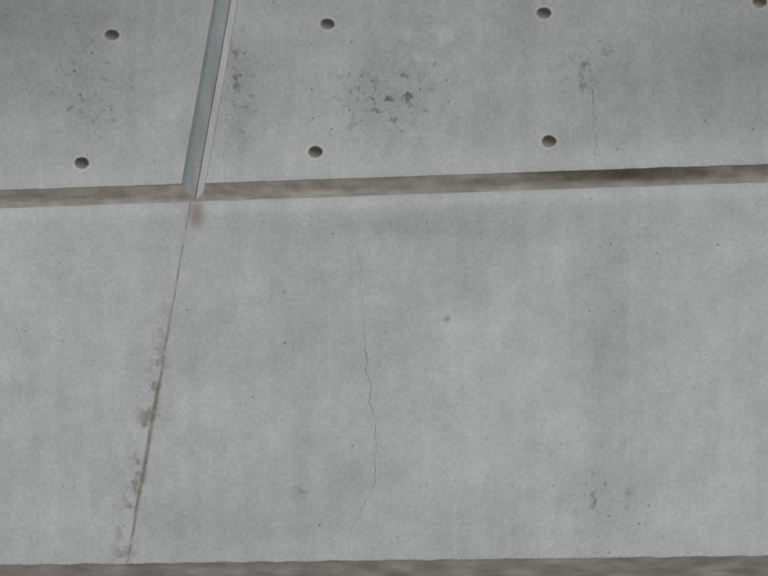
This texture is drawn by a Shadertoy shader. Its source:

```glsl
// Weathered concrete wall with grooved joints, tie holes, stains and a hairline crack.

vec2 hash2(vec2 p) {
    vec3 q = fract(p.xyx * vec3(0.1031, 0.1030, 0.0973));
    q += dot(q, q.yzx + 33.33);
    return fract((q.xx + q.yz) * q.zy);
}

float corner(vec2 i, vec2 f, vec2 o) { return dot(hash2(i + o) * 2.0 - 1.0, f - o); }

float gradientNoise(vec2 p) {
    vec2 i = floor(p), f = fract(p), u = f * f * (3.0 - 2.0 * f), e = vec2(0, 1);
    return mix(mix(corner(i, f, e.xx), corner(i, f, e.yx), u.x),
               mix(corner(i, f, e.xy), corner(i, f, e.yy), u.x), u.y);
}

float fbm(vec2 p) {
    float sum = 0.0, amp = 0.5;
    for (int i = 0; i < 5; i++) {
        sum += amp * gradientNoise(p);
        p = mat2(1.6, 1.2, -1.2, 1.6) * p + 17.3;
        amp *= 0.5;
    }
    return sum;
}

float blob(vec2 p, float x, float y, float rx, float ry) {
    vec2 d = (p - vec2(x, y)) / vec2(rx, ry);
    return exp(-dot(d, d));
}

float bump(float d, float r) { return exp(-d * d / (r * r)); }

float segment(vec2 p, vec2 a, vec2 b) {
    vec2 ab = b - a;
    return length(p - a - ab * clamp(dot(p - a, ab) / dot(ab, ab), 0.0, 1.0));
}

// Soft coverage: 1 where d is negative, 0 outside
float cover(float d, float soft) { return 1.0 - smoothstep(-soft, soft, d); }

// Small dark air pockets, scattered one per cell
float pits(vec2 p, float scale, float density) {
    vec2 g = p * scale, r = hash2(floor(g) + 40.0), s = hash2(floor(g) + 91.0);
    float d = length(fract(g) - 0.25 - 0.5 * r) - 0.03 - 0.1 * s.y;
    return cover(d, 0.1) * step(s.x, density);
}

void mainImage(out vec4 fragColor, in vec2 fragCoord) {
    vec2 p = fragCoord / iResolution.y;
    float aa = max(1.0 / iResolution.y, 0.0022);
    float fine = fbm(p * 45.0), cloud = fbm(p * 6.0 + 3.0), grain = gradientNoise(p * 160.0);
    float wobble = 0.0025 * gradientNoise(p * 30.0) + 0.001 * grain;
    float across = p.y - 0.6545 - 0.0339 * p.x + wobble * 0.5;

    // Concrete: pale below the joint, greyer towards the top
    float tone = mix(0.6, 0.585 - 0.1 * max(p.y - 0.74, 0.0), smoothstep(-0.01, 0.02, across));
    tone += 0.08 * cloud + 0.06 * fbm(p * 15.0) + 0.05 * fine + 0.04 * grain + 0.035 * fbm(p * vec2(40, 3));
    tone += 0.03 * blob(p, 0.08, 0.42, 0.2, 0.25) + 0.03 * blob(p, 0.85, 0.3, 0.25, 0.2);
    tone += 0.03 * blob(p, 1.25, 0.25, 0.15, 0.3) - 0.02 * blob(p, 1.06, 0.45, 0.04, 0.3);
    tone -= 0.045 * blob(p, 0.75, 0.605, 0.2, 0.025) * (1.0 + 2.0 * cloud);
    tone += 0.03 * bump(across + 0.028, 0.012) + 0.03 * bump(across - 0.035, 0.025);
    tone -= 0.08 * blob(p, 0.02, 1.0, 0.2, 0.15) + 0.06 * blob(p, 1.27, 0.88, 0.18, 0.12);

    // Mottled dirt and air pockets, gathered in a few areas
    float dirt = blob(p, 0.41, 0.85, 0.035, 0.09) + blob(p, 0.67, 0.83, 0.09, 0.055)
        + 0.8 * blob(p, 0.15, 0.84, 0.06, 0.07) + 0.6 * blob(p, 1.02, 0.87, 0.05, 0.05)
        + 0.6 * blob(p, 1.04, 0.14, 0.06, 0.05) + 0.6 * blob(p, 0.515, 0.14, 0.015, 0.015);
    tone -= dirt * (0.03 + 0.2 * smoothstep(0.05, 0.3, fbm(p * 50.0 + 8.0) + 0.2 * cloud));
    tone += 0.08 * blob(p, 0.76, 0.91, 0.08, 0.04) * smoothstep(0.0, 0.25, fbm(p * 28.0));
    tone -= 0.12 * pits(p, 60.0, 0.012 + 0.2 * dirt) + 0.1 * pits(p + 5.0, 95.0, 0.03 + 0.2 * dirt);
    tone -= 0.12 * blob(p, 0.776, 0.446, 0.006, 0.005);
    vec3 col = tone * vec3(0.994, 1.003, 1.0);

    // Thin stained joint in the lower wall
    float seam = p.x - 0.217 - 0.176 * p.y + wobble;
    float below = cover(across, 0.003);
    float seep = bump(seam + 0.01, 0.016) * smoothstep(-0.05, 0.15, fbm(p * 34.0 + 2.0));
    col = mix(col, vec3(0.43, 0.42, 0.39), below * 0.7 * seep * cover(p.y - 0.42, 0.12));
    float seamWidth = 0.001 + 0.0025 * bump(p.y - 0.22, 0.16);
    float worn = clamp(0.55 + 1.5 * fine, 0.0, 1.0);
    col = mix(col, vec3(0.35, 0.34, 0.32), below * worn * cover(abs(seam) - seamWidth, 0.003));
    col = mix(col, vec3(0.38, 0.35, 0.31), (0.6 + fine) * blob(p, 0.341, 0.628, 0.013, 0.022));

    // Horizontal groove: brown floor, shaded lips, dark wet patch
    float wet = blob(p, 1.08, 0.69, 0.14, 0.06) + 0.5 * smoothstep(0.6, 1.3, p.x);
    vec3 bed = vec3(0.46, 0.445, 0.42) + 0.2 * fbm(p * vec2(14, 55)) + 0.1 * fine;
    bed -= 0.13 * wet * smoothstep(-0.016, 0.006, across) - 0.05 * cover(across + 0.007, 0.007);
    col = mix(col, bed, cover(abs(across) - 0.0155, aa));
    col -= 0.08 * worn * cover(abs(across - 0.0145) - 0.001, 0.002);
    col -= 0.05 * worn * cover(abs(across + 0.0155) - 0.001, 0.002);

    // Upright groove: two faces meeting on a ridge, ending in a point
    float v = p.x - 0.340 - 0.178 * (p.y - 0.66);
    float tip = 0.653 + 0.85 * abs(v);
    float slot = cover(max(max(-0.029 - v, v - 0.013), tip - p.y), aa);
    vec3 face = mix(vec3(0.49, 0.5, 0.5), vec3(0.6), smoothstep(-0.001, 0.002, v));
    face += 0.1 * fbm(p * vec2(55, 12)) + 0.03 * grain - 0.07 * cover(v + 0.023, 0.005);
    col = mix(col, face, slot) - slot * 0.16 * cover(abs(v) - 0.001, 0.002);
    col -= 0.08 * cover(abs(v - 0.013) - 0.0008, 0.002) * step(tip, p.y);

    // Two rows of tie holes
    for (int i = 0; i < 8; i++) {
        float k = float(i % 4);
        vec2 q = p - (i < 4 ? vec2(0.194 + 0.375 * k, 0.939) : vec2(0.142 + 0.4055 * k, 0.717));
        q.y -= 0.019 * k;
        float hole = length(q * vec2(1, 1.25)) - 0.012 + wobble;
        col += 0.03 * cover(abs(hole - 0.003) - 0.002, 0.003);
        float shade = smoothstep(-0.009, 0.005, q.y + 0.3 * q.x);
        col = mix(col, mix(vec3(0.44, 0.425, 0.4), vec3(0.24, 0.23, 0.22), shade), cover(hole, 0.003));
    }

    // Hairline cracks
    vec2 path[7] = vec2[7](vec2(0.62, 0.583), vec2(0.635, 0.384), vec2(0.653, 0.236),
        vec2(0.651, 0.167), vec2(0.628, 0.111), vec2(0.608, 0.089), vec2(0.604, 0.028));
    vec2 q = p + vec2(0.01 * gradientNoise(p * 38.0) + 0.005 * gradientNoise(p * 110.0), 0);
    float crack = 1.0;
    for (int i = 0; i < 6; i++) crack = min(crack, segment(q, path[i], path[i + 1]));
    col -= worn * (0.11 + 0.17 * bump(p.y - 0.3, 0.12)) * cover(crack - 0.0004, 0.0018);
    col -= 0.14 * worn * cover(segment(q, vec2(1.025, 0.89), vec2(1.035, 0.73)) - 0.0006, 0.002);

    // Brown ledge along the bottom
    float ledge = p.y - 0.019 - 0.012 * p.x + wobble;
    col = mix(col, vec3(0.43, 0.42, 0.4) + 0.2 * fbm(p * vec2(18, 60)), cover(ledge, aa));
    col -= 0.1 * worn * cover(abs(ledge) - 0.001, 0.003);

    fragColor = vec4(clamp(col, 0.0, 1.0), 1.0);
}
```
